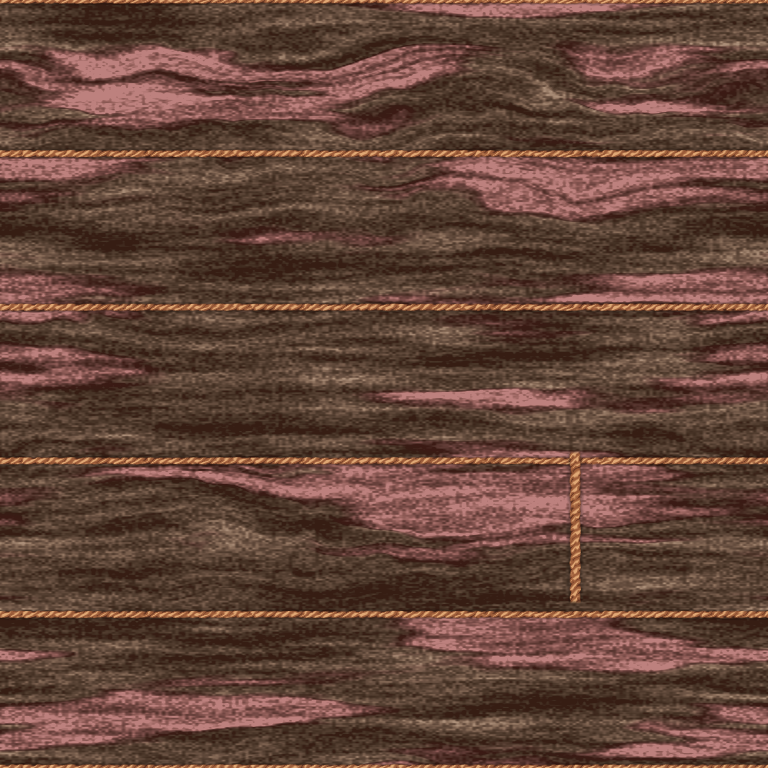
This texture is drawn by a WebGL 2 fragment shader. Its source:

```glsl
#version 300 es
precision highp float;

uniform vec2 u_resolution;
out vec4 fragColor;

// Layout, in canvas units
const float PLANKS = 5.0;
const float SEAM_HALF = 0.0043;
const float SEAM_STRANDS = 88.0;
const float JOINT_X = 0.749;
const vec2 JOINT_SPAN = vec2(0.216, 0.411);
const float JOINT_HALF = 0.0066;
const float JOINT_STRANDS = 104.0;

// Wood: noise cells across and up the canvas
const vec2 WARP_CELLS = vec2(5.0, 11.0);
const vec2 FIGURE_CELLS = vec2(3.0, 27.0);
const vec2 STREAK_CELLS = vec2(7.0, 105.0);
const vec2 FIBRE_CELLS = vec2(230.0, 420.0);
const vec2 BEND = vec2(0.16, 0.085);
const float BASE_TONE = 0.41;
const float STREAK_GAIN = 1.15;
const float FIBRE_GAIN = 0.55;
const float PATCH_GAIN = 0.40;
const float OUTLINE_GAIN = 0.22;

const vec3 WOOD[6] = vec3[6](
  vec3(0.22, 0.11, 0.08), vec3(0.27, 0.18, 0.14), vec3(0.34, 0.24, 0.20),
  vec3(0.43, 0.31, 0.27), vec3(0.55, 0.41, 0.36), vec3(0.70, 0.55, 0.50));
const vec3 OLIVE_TINT = vec3(0.96, 1.02, 0.95);
const vec3 ROSE_TINT = vec3(1.06, 0.92, 0.99);
const vec3 ROPE_DARK = vec3(0.34, 0.17, 0.11);
const vec3 ROPE_MID = vec3(0.62, 0.37, 0.23);
const vec3 ROPE_LIGHT = vec3(0.88, 0.66, 0.46);

float hash(vec2 p, float seed) {
  vec3 q = fract(vec3(p.xyx + seed * 17.3) * 0.1031);
  q += dot(q, q.yzx + 33.33);
  return fract((q.x + q.y) * q.z);
}

// Value noise that wraps across the canvas
float noise(vec2 uv, vec2 cells, float seed) {
  vec2 p = uv * cells;
  vec2 i = floor(p);
  vec2 f = p - i;
  f = f * f * (3.0 - 2.0 * f);
  float left = mod(i.x, cells.x);
  float right = mod(i.x + 1.0, cells.x);
  float low = mix(hash(vec2(left, i.y), seed), hash(vec2(right, i.y), seed), f.x);
  float high = mix(hash(vec2(left, i.y + 1.0), seed), hash(vec2(right, i.y + 1.0), seed), f.x);
  return mix(low, high, f.y);
}

float fbm(vec2 uv, vec2 cells, float seed) {
  float sum = 0.0, weight = 0.5, total = 0.0;
  for (int octave = 0; octave < 4; octave++) {
    sum += weight * noise(uv, cells, seed + float(octave));
    total += weight;
    weight *= 0.5;
    cells *= 2.0;
  }
  return sum / total;
}

vec3 woodRamp(float tone) {
  vec3 color = WOOD[0];
  for (int i = 1; i < 6; i++)
    color = mix(color, WOOD[i], clamp(tone * 5.0 - float(i - 1), 0.0, 1.0));
  return color;
}

vec3 wood(vec2 uv, float plank) {
  float seed = 20.0 * plank + 3.0;
  // Straight grain that buckles only in places
  float buckle = 0.15 + smoothstep(0.35, 0.75, noise(uv, vec2(3.0, 8.0), seed));
  float warp = fbm(uv, WARP_CELLS, seed + 4.0) - 0.5;
  vec2 bent = uv + BEND * warp * buckle;

  float figure = fbm(bent, FIGURE_CELLS, seed + 8.0);
  float streak = fbm(bent, STREAK_CELLS, seed + 12.0);
  float fibre = noise(uv, FIBRE_CELLS, seed + 16.0);

  // Pale patches with dark outlines, and dark hollows
  float patchMask = smoothstep(0.585, 0.645, figure);
  float outline = 1.0 - smoothstep(0.0, 0.035, abs(figure - 0.56));
  float hollow = 1.0 - smoothstep(0.30, 0.42, figure);
  float tone = BASE_TONE + STREAK_GAIN * (streak - 0.5) + FIBRE_GAIN * (fibre - 0.5)
             + PATCH_GAIN * patchMask - OUTLINE_GAIN * outline - 0.18 * hollow;
  return woodRamp(tone) * mix(OLIVE_TINT, ROSE_TINT, smoothstep(0.50, 0.60, figure));
}

// Twisted cord: x runs along it, y across it
vec3 layRope(vec3 ground, vec2 p, float halfWidth, float strands, float cover, float pixel) {
  float wear = noise(vec2(p.x, p.y + 0.5), vec2(180.0, 300.0), 7.0);
  float radius = halfWidth * (0.85 + 0.3 * wear);
  float d = abs(p.y) / radius;
  float twist = abs(fract(p.x * strands - 0.55 * p.y / halfWidth + 0.5 * wear) * 2.0 - 1.0);
  float light = twist * 0.75 + 0.45 * (wear - 0.5) + 0.35 * (1.0 - d * d);
  vec3 cord = mix(ROPE_DARK, ROPE_MID, smoothstep(0.0, 0.5, light));
  cord = mix(cord, ROPE_LIGHT, smoothstep(0.55, 1.05, light));
  float shade = 0.35 * (1.0 - smoothstep(0.8, 1.9, d)) * cover;
  float mask = 1.0 - smoothstep(radius - pixel, radius + pixel, abs(p.y));
  return mix(ground * (1.0 - shade), cord, mask * cover);
}

void main() {
  vec2 uv = gl_FragCoord.xy / u_resolution;
  float pixel = 1.0 / u_resolution.y;
  vec3 color = wood(uv, floor(uv.y * PLANKS));

  // Seams between planks
  float seam = (fract(uv.y * PLANKS + 0.5) - 0.5) / PLANKS;
  color = layRope(color, vec2(uv.x, seam), SEAM_HALF, SEAM_STRANDS, 1.0, pixel);

  // Single upright joint
  float ends = smoothstep(-0.003, 0.003, min(uv.y - JOINT_SPAN.x, JOINT_SPAN.y - uv.y));
  color = layRope(color, vec2(uv.y, uv.x - JOINT_X), JOINT_HALF, JOINT_STRANDS, ends, pixel);

  fragColor = vec4(color, 1.0);
}
```
